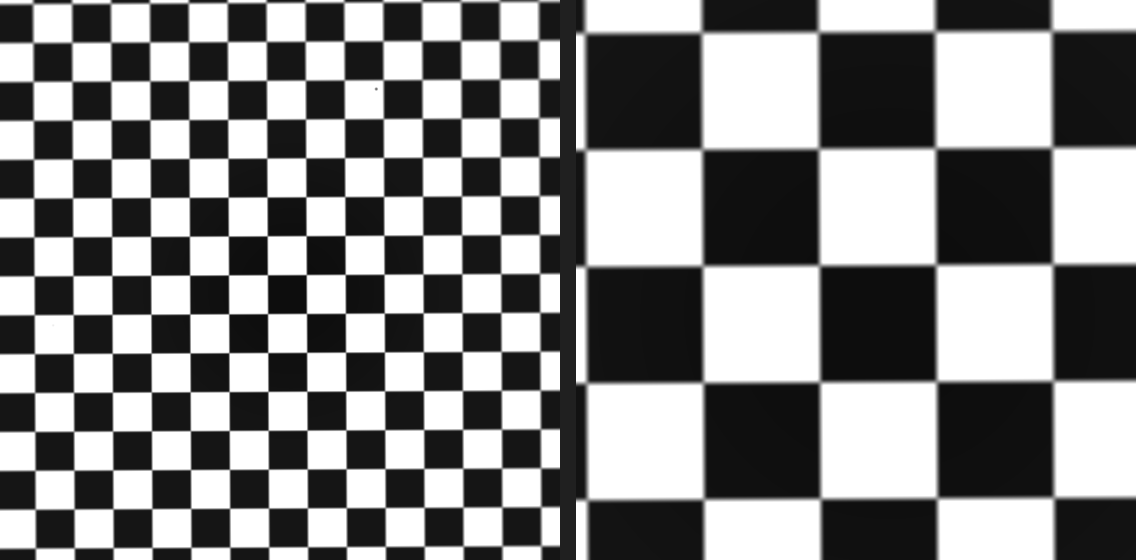
Left, the full canvas; right, a detail of the centre.
This pattern is drawn by a Shadertoy shader. Its source:

```glsl
// Slightly tilted black and white checkerboard, softly focused towards the rim, with two dust specks.

const float CELLS_ACROSS = 14.4;              // squares along the canvas height
const vec2  GRID_CORNER  = vec2(0.4784, 0.5085); // a point where four squares meet
const float TILT         = 0.0048;            // radians, counterclockwise

const vec3  WHITE        = vec3(1.0);
const float DARK_CENTER  = 0.05;              // black level in the middle
const float DARK_RIM     = 0.083;             // black level further out
const vec2  DARK_SPOT    = vec2(0.52, 0.48);
const float DARK_RADIUS  = 0.32;

const vec2  FOCUS        = vec2(0.45, 0.40);  // sharpest point
const float BLUR_SHARP   = 0.036;             // half edge width, in squares
const float BLUR_GROWTH  = 0.08;              // added per squared distance from focus
const float EXPOSURE     = 1.06;              // lets white spread a little into black

// Signed distance to the nearest grid line: positive in even squares, negative in odd.
vec2 signedStripe(vec2 q) {
    return 0.5 - abs(mod(q + 0.5, 2.0) - 1.0);
}

// Soft checker coverage: 1 on white squares, 0 on black.
float checker(vec2 q, float blur) {
    vec2 wave = 2.0 * smoothstep(-blur, blur, signedStripe(q)) - 1.0;
    return 0.5 + 0.5 * wave.x * wave.y;
}

// Round dust speck with a smooth edge.
float speck(vec2 uv, vec2 center, float radius, float pixel) {
    return 1.0 - smoothstep(radius - pixel, radius + pixel, length(uv - center));
}

void mainImage(out vec4 fragColor, in vec2 fragCoord) {
    float pixel = 1.0 / iResolution.y;
    vec2 uv = fragCoord * pixel;

    // Tilted grid, one unit per square
    float c = cos(TILT), s = sin(TILT);
    vec2 p = uv - GRID_CORNER;
    vec2 q = vec2(c * p.x + s * p.y, c * p.y - s * p.x) * CELLS_ACROSS;

    // Focus falls off away from the sharpest point
    vec2 off = uv - FOCUS;
    float blur = max(BLUR_SHARP + BLUR_GROWTH * dot(off, off), pixel * CELLS_ACROSS);
    float light = min(checker(q, blur) * EXPOSURE, 1.0);

    // Black deepens towards the middle
    float dark = mix(DARK_CENTER, DARK_RIM, smoothstep(0.0, DARK_RADIUS, length(uv - DARK_SPOT)));
    vec3 color = mix(vec3(dark), WHITE, light);

    // Dust
    color *= 1.0 - 0.55 * speck(uv, vec2(0.672, 0.841), 0.0024, pixel);
    color *= 1.0 - 0.08 * speck(uv, vec2(0.095, 0.419), 0.0016, pixel);

    fragColor = vec4(color, 1.0);
}
```
